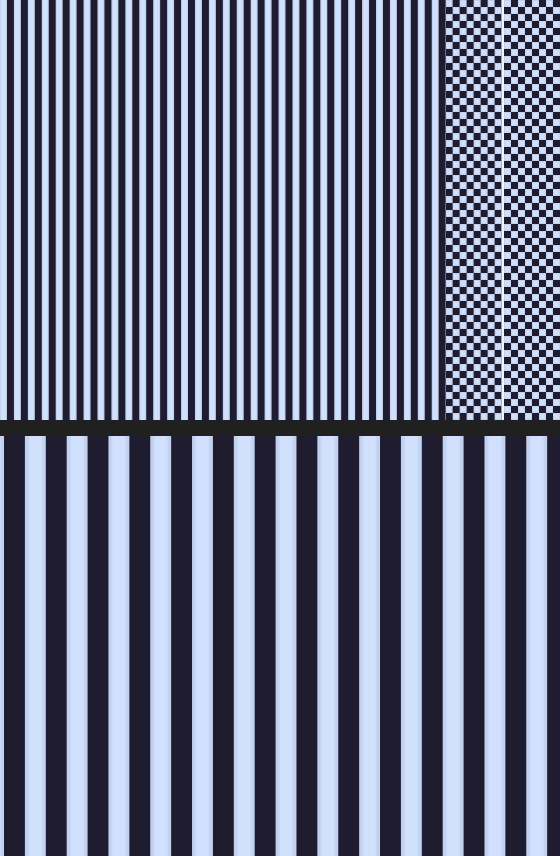
Top: the whole. Bottom: its middle third, enlarged.
A Shadertoy shader for this pattern:

```glsl
// Vertical pinstripes beside two checkerboard columns split by a thin bright line.

const vec3 INK       = vec3(0.12, 0.11, 0.19);
const vec3 PALE_BLUE = vec3(0.82, 0.88, 0.99);
const vec3 PALE_EDGE = vec3(0.76, 0.82, 0.94);
const vec3 LINE_GLOW = vec3(0.92, 0.96, 0.98);

// Panel borders as fractions of the canvas width
const float CHECK_START = 0.7958;
const float LINE_START  = 0.8958;
const float LINE_END    = 0.9;

const float STRIPE_BANDS = 64.0;  // 32 pale and 32 dark
const float CHECK_ROWS   = 60.0;
const float CHECK_COLS   = 8.0;   // in each column panel

// Signed distance to the band edge, in cells: positive in even cells
float bandDistance(float u) {
    return 0.5 - abs(mod(u + 0.5, 2.0) - 1.0);
}

// Signed distance to the nearest check edge: positive where parities agree
float checkDistance(vec2 cell) {
    float dx = bandDistance(cell.x);
    float dy = bandDistance(cell.y);
    return sign(dx * dy) * min(abs(dx), abs(dy));
}

// Pale fill with a slightly dimmer rim, antialiased against the ink
vec3 paint(float d, float cellsPerPixel) {
    vec3 pale = mix(PALE_EDGE, PALE_BLUE, smoothstep(0.1, 0.26, d));
    float cover = clamp(d / cellsPerPixel + 0.5, 0.0, 1.0);
    return mix(INK, pale, cover);
}

// Antialiased interval from a to b
float interval(float x, float a, float b, float pixel) {
    float d = min(x - a, b - x);
    return clamp(d / pixel + 0.5, 0.0, 1.0);
}

// Checkerboard filling the span from left to right, rows counted from the top
vec3 checkPanel(vec2 uv, float left, float right, vec2 pixel) {
    vec2 cell = vec2((uv.x - left) / (right - left) * CHECK_COLS,
                     (1.0 - uv.y) * CHECK_ROWS);
    return paint(checkDistance(cell), pixel.y * CHECK_ROWS);
}

vec3 stripePanel(float x, float right, float pixel) {
    float density = STRIPE_BANDS / right;
    return paint(bandDistance(x * density), pixel * density);
}

void mainImage(out vec4 fragColor, in vec2 fragCoord) {
    vec2 uv = fragCoord / iResolution.xy;
    vec2 pixel = 1.0 / iResolution.xy;

    // Stripes, then the two check columns
    vec3 color = stripePanel(uv.x, CHECK_START, pixel.x);
    vec3 leftChecks = checkPanel(uv, CHECK_START, LINE_START, pixel);
    vec3 rightChecks = checkPanel(uv, LINE_END, 1.0, pixel);
    color = mix(color, leftChecks, interval(uv.x, CHECK_START, LINE_START, pixel.x));
    color = mix(color, rightChecks, interval(uv.x, LINE_END, 2.0, pixel.x));

    // Bright divider
    color = mix(color, LINE_GLOW, interval(uv.x, LINE_START, LINE_END, pixel.x));

    fragColor = vec4(color, 1.0);
}
```
